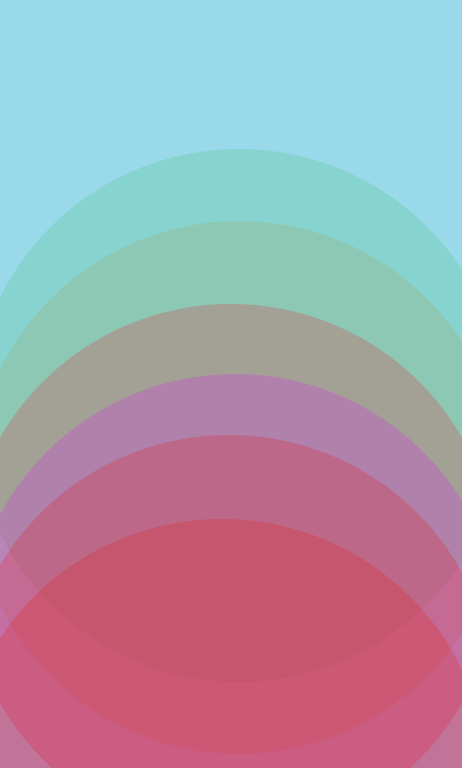
A Shadertoy shader for this background:

```glsl
// Six large translucent discs stacked down a pale blue sky, from green to red.

const vec3 SKY = vec3(0.604, 0.851, 0.918);
const float DISC_RADIUS = 0.347;   // in canvas heights
const float DISC_OPACITY = 0.2;
const int DISC_COUNT = 6;

// Disc centres: x from the middle of the canvas, y from its bottom, in heights.
const vec2 DISC_CENTER[DISC_COUNT] = vec2[](
    vec2( 0.0104,  0.4590),
    vec2( 0.0104,  0.3652),
    vec2( 0.0000,  0.2572),
    vec2( 0.0052,  0.1660),
    vec2(-0.0026,  0.0866),
    vec2(-0.0117, -0.0228));

// Disc tints, from the backmost to the frontmost.
const vec3 DISC_TINT[DISC_COUNT] = vec3[](
    vec3(0.21, 0.74, 0.39),    // green
    vec3(0.66, 0.61, 0.28),    // olive
    vec3(0.98, 0.00, 0.10),    // scarlet
    vec3(0.90, 0.02, 1.00),    // violet
    vec3(0.95, 0.01, 0.00),    // red
    vec3(0.90, 0.06, 0.00));   // deep red

// Antialiased coverage of a disc; pixel is the size of one pixel.
float discCoverage(vec2 p, vec2 center, float pixel) {
    float edgeDistance = length(p - center) - DISC_RADIUS;
    return clamp(0.5 - edgeDistance / pixel, 0.0, 1.0);
}

void mainImage(out vec4 fragColor, in vec2 fragCoord) {
    float pixel = 1.0 / iResolution.y;
    vec2 p = (fragCoord - vec2(0.5 * iResolution.x, 0.0)) * pixel;

    // Blend the discs over the sky, back to front.
    vec3 color = SKY;
    for (int i = 0; i < DISC_COUNT; i++) {
        float alpha = DISC_OPACITY * discCoverage(p, DISC_CENTER[i], pixel);
        color = mix(color, DISC_TINT[i], alpha);
    }

    fragColor = vec4(color, 1.0);
}
```
